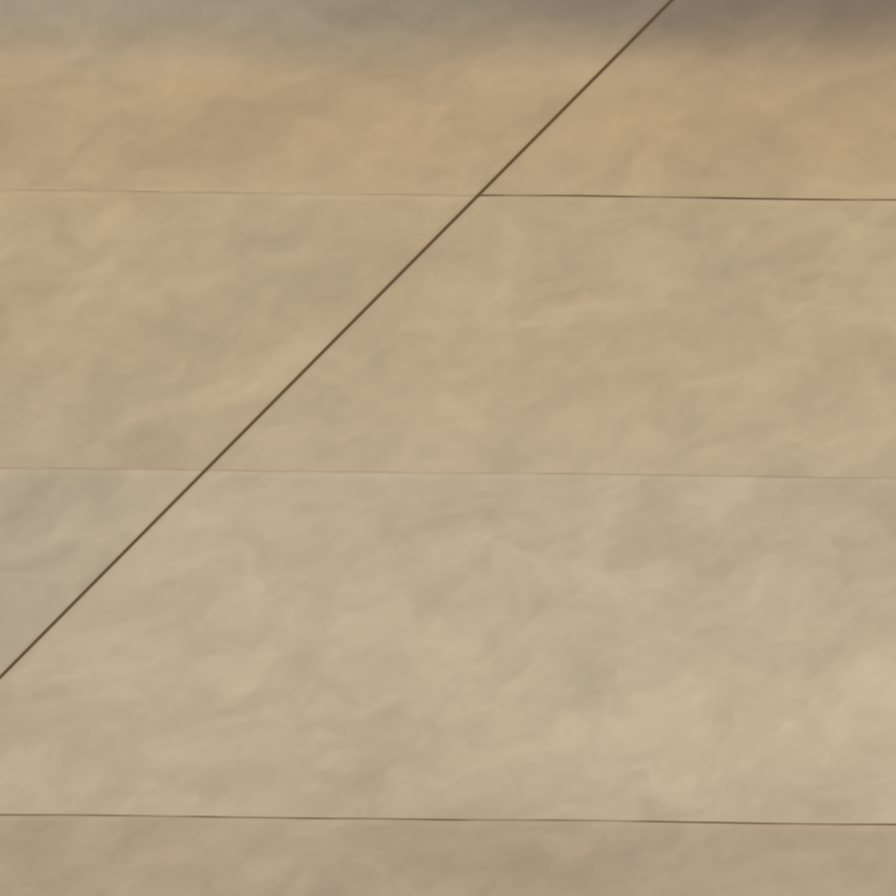
Write a WebGL 1 fragment shader that draws this texture.

```glsl
precision highp float;
uniform vec2 u_resolution;

// Row perspective: row = DEPTH / (HORIZON - y) - ROW_OFFSET
const float HORIZON = 3.594;
const float DEPTH = 28.2;
const float ROW_OFFSET = 8.05;
const float ROW_TILT = 0.011;

// Diagonal joint: y = start + slope * x
const float DIAGONAL_START = 0.244;
const float DIAGONAL_SLOPE = 1.008;
const float DIAGONAL_HALF_WIDTH = 0.0016;
const float ROW_HALF_WIDTH = 0.0011;
const float JOINT_SOFTNESS = 0.0013;
const float SLAB_SOFTNESS = 0.003;

const vec3 FRONT_STONE = vec3(0.680, 0.612, 0.515);
const vec3 PALE_STONE = vec3(0.720, 0.658, 0.556);
const vec3 SAND_STONE = vec3(0.716, 0.640, 0.518);
const vec3 WARM_STONE = vec3(0.712, 0.620, 0.487);
const vec3 SHADE_LEFT = vec3(0.630, 0.580, 0.495);
const vec3 SHADE_RIGHT = vec3(0.510, 0.455, 0.390);
const vec3 DIAGONAL_COLOR = vec3(0.365, 0.280, 0.190);
const vec3 ROW_COLOR = vec3(0.450, 0.360, 0.280);
const float MOTTLE = 0.10;
const float BLOTCH = 0.115;
const float GRAIN = 0.06;

float hash(vec2 p) {
  vec3 q = fract(vec3(p.xyx) * 0.1031);
  q += dot(q, q.yzx + 33.33);
  return fract((q.x + q.y) * q.z);
}

float noise(vec2 p) {
  vec2 cell = floor(p);
  vec2 f = fract(p);
  f = f * f * (3.0 - 2.0 * f);
  float low = mix(hash(cell), hash(cell + vec2(1.0, 0.0)), f.x);
  float high = mix(hash(cell + vec2(0.0, 1.0)), hash(cell + 1.0), f.x);
  return mix(low, high, f.y);
}

float fbm(vec2 p) {
  float sum = 0.0;
  float weight = 0.5;
  for (int i = 0; i < 4; i++) {
    sum += weight * noise(p);
    p = mat2(0.96, 0.28, -0.28, 0.96) * p * 2.03 + 17.3;
    weight *= 0.5;
  }
  return sum;
}

// Coverage of a line at the given distance
float stroke(float dist, float halfWidth, float blur) {
  return 1.0 - smoothstep(halfWidth - blur, halfWidth + blur, abs(dist));
}

float rowHeight(float row) {
  return HORIZON - DEPTH / (row + ROW_OFFSET);
}

void main() {
  vec2 uv = gl_FragCoord.xy / u_resolution;
  float pixel = 1.0 / min(u_resolution.x, u_resolution.y);
  float blur = max(JOINT_SOFTNESS, pixel * 0.7);

  // Floor coordinates and side of the diagonal
  float y = uv.y + ROW_TILT * uv.x + 0.0014 * (noise(vec2(uv.x * 14.0, 3.0)) - 0.5);
  float row = DEPTH / (HORIZON - y) - ROW_OFFSET;
  float diagonal = (uv.y - DIAGONAL_START - DIAGONAL_SLOPE * uv.x) / length(vec2(1.0, DIAGONAL_SLOPE));
  float leftSide = smoothstep(-pixel, pixel, diagonal);

  // Base colour of each row
  float frontEdge = y - rowHeight(0.0);
  float middleEdge = y - rowHeight(1.0);
  vec3 color = mix(FRONT_STONE, PALE_STONE, smoothstep(-SLAB_SOFTNESS, SLAB_SOFTNESS, frontEdge));
  color = mix(color, SAND_STONE, smoothstep(-SLAB_SOFTNESS, SLAB_SOFTNESS, middleEdge) * 0.6);
  color = mix(color, SAND_STONE, smoothstep(0.45, 0.62, uv.y));
  color = mix(color, WARM_STONE, smoothstep(0.70, 0.86, uv.y));
  float lowerGlow = smoothstep(0.09, 0.2, uv.y) * (1.0 - smoothstep(0.22, 0.46, uv.y));
  color += vec3(0.022, 0.022, 0.016) * lowerGlow * (0.4 + uv.x);
  color -= vec3(0.020, 0.014, 0.006) * leftSide * (1.0 - smoothstep(0.44, 0.50, uv.y));

  // Soft shade along the far edge
  float shade = smoothstep(0.90, 1.0, uv.y + 0.02 * (noise(uv * 9.0) - 0.5));
  color = mix(color, mix(SHADE_LEFT, SHADE_RIGHT, smoothstep(0.15, 0.95, uv.x)), shade);

  // Broad clouds, slanted blotches and fine grain, shifted from slab to slab
  vec2 slab = vec2(floor(row), step(0.0, diagonal));
  vec2 p = vec2(uv.x, uv.y - 0.22 * uv.x) + slab * vec2(3.7, 5.3) + 8.0;
  vec2 warp = vec2(fbm(p * 13.0), fbm(p * 13.0 + 31.7)) - 0.47;
  float clouds = fbm(p * vec2(5.0, 9.0) + warp) - 0.47;
  float blotches = fbm(p * vec2(15.0, 30.0) + warp * 2.0 + 53.0) - 0.47;
  float grain = fbm(p * vec2(50.0, 85.0) + warp * 3.0) - 0.47;
  color *= 1.0 + MOTTLE * clouds + BLOTCH * blotches + GRAIN * grain;
  color += vec3(0.006, 0.0, -0.006) * (noise(p * 6.0 + 71.0) - 0.5);

  // Row joints: the middle one faint, the far one strong only on the right
  float joint = floor(row + 0.5);
  float jointDist = y - rowHeight(joint);
  float far = step(1.5, joint);
  float middle = step(0.5, joint) - far;
  float strength = mix(0.62, 0.14, middle);
  strength = mix(strength, mix(0.80, 0.15, leftSide), far);
  strength *= 0.45 + 0.9 * noise(vec2(uv.x * 26.0, joint * 7.0 + 40.0));
  color += 0.012 * stroke(jointDist + 0.0045, 0.0022, 0.003);
  color = mix(color, ROW_COLOR, strength * stroke(jointDist, ROW_HALF_WIDTH, blur));

  // Diagonal joint with a soft dark rim
  color *= 1.0 - 0.08 * stroke(diagonal, 0.003, 0.003);
  color = mix(color, DIAGONAL_COLOR, 0.9 * stroke(diagonal, DIAGONAL_HALF_WIDTH, blur));

  gl_FragColor = vec4(clamp(color, 0.0, 1.0), 1.0);
}
```
